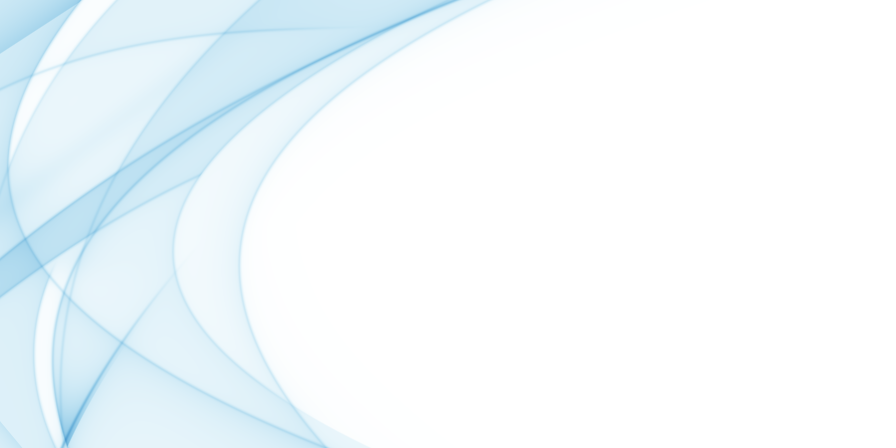
A Shadertoy shader for this background:

```glsl
// Translucent pale blue ribbons sweeping in curves across the left of a white field.

const vec3 ABSORPTION = vec3(1.0, 0.42, 0.18); // ink takes away red most, blue least

// Cubic through four values placed at t = 0, 1/3, 2/3 and 1.
float cubic(vec4 k, float t) {
    float s = 3.0 * t;
    vec3 first = k.yzw - k.xyz;
    vec2 second = first.yz - first.xy;
    return k.x + s * (first.x + (s - 1.0) * 0.5
        * (second.x + (s - 2.0) / 3.0 * (second.y - second.x)));
}

// Approximate signed distance to the curve; positive where pos is below its value.
float curve(float pos, float t, vec4 k) {
    float slope = (cubic(k, t + 0.005) - cubic(k, t - 0.005)) / 0.01;
    return (cubic(k, t) - pos) / sqrt(1.0 + slope * slope);
}

// Antialiased coverage of the positive side.
float side(float d, float aa) {
    return smoothstep(-aa, aa, d);
}

// Fine line with a faint halo.
float line(float d, float width) {
    return exp(-d * d / (width * width)) + 0.25 * exp(-abs(d) / (4.0 * width));
}

// Tint that is strongest at the edge and thins out inside it.
float sheen(float d, float aa, float depth) {
    return side(d, aa) * exp(-max(d, 0.0) / depth);
}

void mainImage(out vec4 fragColor, in vec2 fragCoord) {
    // Canvas height is one unit; y runs down from the top.
    vec2 p = vec2(fragCoord.x, iResolution.y - fragCoord.y) / iResolution.y;
    float aa = 1.0 / iResolution.y;
    float w = max(0.0035, aa);

    // Upright curves: positive on the left.
    float outer = curve(p.x, p.y, vec4(1.094, 0.633, 0.542, 0.729));
    float inner = curve(p.x, p.y, vec4(1.003, 0.495, 0.411, 0.828));
    float sweep = curve(p.x, p.y, vec4(1.016, 0.391, 0.138, 0.151));
    float veil = curve(p.x, p.y, vec4(0.578, 0.292, 0.156, 0.143));
    float bowl = curve(p.x, p.y, vec4(0.182, 0.021, 0.156, 0.729));
    float leaf = curve(p.x, p.y, vec4(0.26, 0.036, -0.052, -0.078));
    float hook = curve(p.x, p.y, vec4(0.859, 0.328, 0.094, 0.125));
    float streak = curve(p.x, p.y, vec4(1.042, 0.651, 0.344, 0.138));

    // Level curves: positive above.
    float bandTop = curve(p.y, p.x, vec4(0.578, 0.339, 0.156, 0.008));
    float bandBase = curve(p.y, p.x, vec4(0.664, 0.448, 0.305, 0.234));
    float canopy = curve(p.y, p.x, vec4(0.2, 0.096, 0.065, 0.057));

    float inOuter = side(outer, aa);
    float inInner = side(inner, aa);
    float low = smoothstep(0.57, 0.65, p.y);
    float reach = 1.0 - smoothstep(0.35, 0.75, p.x);

    // Broad sheets
    float ink = inOuter * 0.035 + 0.06 * sheen(outer, aa, 0.07);
    ink += inInner * 0.045 + 0.03 * sheen(inner, aa, 0.12);
    ink += 0.09 * side(-veil, aa) * side(bandTop, aa) * inOuter;
    ink += 0.04 * side(canopy, aa) * (1.0 - smoothstep(0.6, 0.9, p.x));
    ink += 0.06 * side(bowl, aa) + 0.07 * sheen(bowl, aa, 0.05);
    ink -= 0.05 * low * side(bowl, aa) * side(-hook, aa);

    // Diagonal band with its darker wedge
    float band = side(-bandTop, aa) * side(bandBase, aa) * inInner;
    ink += band * (0.05 * reach + 0.13 * side(sweep, aa));
    ink += 0.05 * sheen(-sweep, aa, 0.05) * inInner * (1.0 - low);

    // Soft shaded folds
    float fold = p.y + 0.75 * p.x - 0.47;
    ink += 0.035 * exp(-fold * fold / 0.0012) * side(bandTop, aa) * reach;
    ink += 0.06 * exp(-dot(p - vec2(0.02, 0.46), p - vec2(0.02, 0.46)) / 0.012);
    ink += 0.22 * sheen(0.12 - p.y - 0.65 * p.x, aa, 0.07);
    ink += 0.12 * sheen(p.y - 0.94 - 1.2 * p.x, aa, 0.04);

    // Open crescents
    float upperGap = side(-bowl, aa) * side(leaf, aa);
    float lowerGap = side(-hook, aa) * side(sweep, aa) * low;
    ink *= 1.0 - 0.9 * max(upperGap, lowerGap);

    // Fine outlines
    ink += 0.11 * line(outer, w) + 0.10 * line(inner, w) * (1.0 - smoothstep(0.83, 0.95, p.y));
    ink += 0.17 * line(sweep, w) * inOuter + 0.10 * line(veil, w);
    ink += 0.13 * line(bowl, w) + 0.08 * line(leaf, w);
    ink += 0.10 * line(hook, w) * low;
    ink += 0.17 * line(bandTop, w) * inOuter;
    ink += 0.13 * line(bandBase, w) * reach * inInner;
    ink += 0.12 * line(canopy, w) * (1.0 - smoothstep(0.55, 0.85, p.x));

    // Dark streak gathering at the foot
    float gather = smoothstep(0.53, 1.0, p.y);
    ink += gather * (0.35 * line(streak, w) + 0.08 * sheen(-streak, aa, 0.05));
    ink += 0.5 * gather * gather * side(-sweep, aa) * side(streak + 0.01, aa)
        * exp(-(1.0 - p.y) / 0.12);

    // Pale haze beyond the outer edge
    float ends = 0.3 + 0.7 * abs(2.0 * p.y - 1.0);
    ink += 0.022 * ends * (1.0 - inOuter) * exp(-max(-outer, 0.0) / 0.09);

    fragColor = vec4(exp(-max(ink, 0.0) * ABSORPTION), 1.0);
}
```
